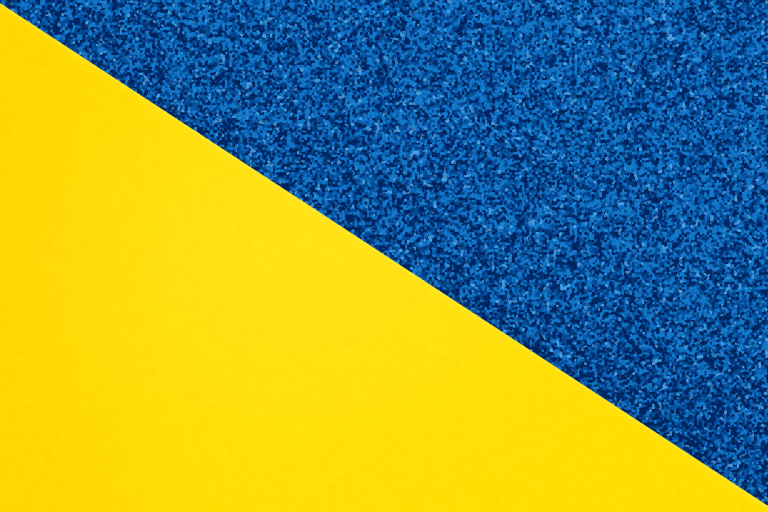
Reproduce this background procedurally as a Shadertoy shader.

```glsl
float hash(vec2 cell) {
    vec3 q = fract(vec3(cell.xyx) * vec3(0.1031, 0.1030, 0.0973));
    q += dot(q, q.yzx + 33.33);
    return fract((q.x + q.y) * q.z);
}

// Smooth cellular noise: flakes blend softly into their neighbours
float flakes(vec2 p) {
    vec2 base = floor(p);
    float tone = 0.0, total = 0.0;
    for (int j = -1; j <= 1; j++) {
        for (int i = -1; i <= 1; i++) {
            vec2 cell = base + vec2(i, j);
            vec2 centre = cell + 0.15 + 0.7 * vec2(hash(cell + 17.3), hash(cell + 71.9));
            vec2 gap = p - centre;
            float weight = exp(-7.0 * dot(gap, gap));
            tone += weight * hash(cell);
            total += weight;
        }
    }
    return tone / total;
}

vec3 glitterPaper(vec2 p, float edge) {
    float fine = flakes(p * 205.0);
    float coarse = flakes(p * 95.0 + 40.0);
    float tone = 0.5 + 1.05 * (fine - 0.5) + 0.4 * (coarse - 0.5);

    // Broad light, dimmer beside the fold and at the lower right
    tone += 0.07 * smoothstep(0.0, 0.35, edge) - 0.05;
    tone -= 0.08 * smoothstep(0.6, 0.0, p.y);
    tone -= 0.06 * exp(-edge * 60.0);

    vec3 navy = vec3(0.005, 0.14, 0.37);
    vec3 cobalt = vec3(0.02, 0.31, 0.61);
    vec3 azure = vec3(0.08, 0.47, 0.79);
    vec3 color = mix(navy, cobalt, smoothstep(0.08, 0.52, tone));
    color = mix(color, azure, smoothstep(0.48, 0.86, tone));

    // Rare bright sparkles
    float sparkle = smoothstep(0.83, 0.97, flakes(p * 150.0 + 90.0));
    return mix(color, vec3(0.40, 0.73, 0.95), 0.65 * sparkle);
}

vec3 yellowPaper(vec2 p, float edge) {
    vec3 color = mix(vec3(1.0, 0.845, 0.0), vec3(1.0, 0.87, 0.01), smoothstep(0.0, 0.5, p.x));

    // Pale sheen along the middle of the fold
    vec2 sheen = (p - vec2(0.58, 0.50)) / vec2(0.48, 0.34);
    color += vec3(0.0, 0.018, 0.08) * exp(-dot(sheen, sheen));
    color += 0.012 * (flakes(p * 85.0) - 0.5);

    // Bright cut edge
    return mix(color, vec3(1.0, 0.94, 0.30), 0.7 * exp(edge * 260.0));
}

void mainImage(out vec4 fragColor, in vec2 fragCoord) {
    vec2 p = fragCoord / iResolution.y;
    float aspect = iResolution.x / iResolution.y;
    float pixel = 1.0 / iResolution.y;

    // Signed distance to the diagonal fold, positive on the glitter side
    vec2 normal = normalize(vec2(0.982, aspect));
    float edge = dot(p - vec2(0.0, 0.994), normal);

    vec3 yellow = yellowPaper(p, min(edge, 0.0));
    vec3 blue = glitterPaper(p, max(edge, 0.0));
    vec3 color = mix(yellow, blue, smoothstep(-0.8 * pixel, 0.8 * pixel, edge));
    fragColor = vec4(clamp(color, 0.0, 1.0), 1.0);
}
```
